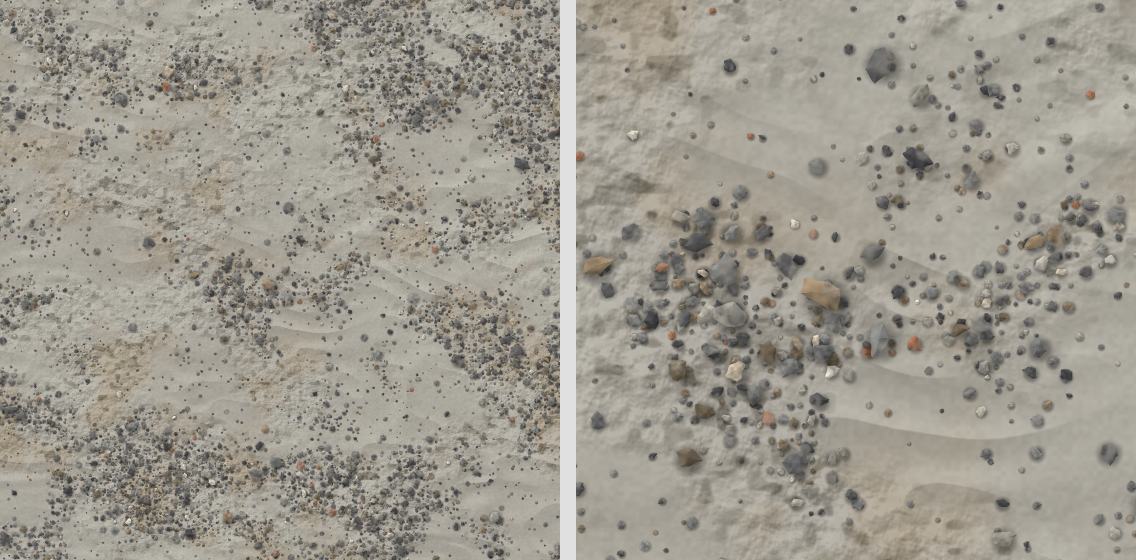
Left: the whole. Right: its middle third, enlarged.
Reproduce this texture procedurally as a Shadertoy shader.

```glsl
// Pale, softly rippled mud strewn with drifts of angular dark gravel.
// The mud is a slope-lit noise height field; the stones are random convex
// polygons on jittered grids of several sizes, kept where a drift mask is high.

#define RIPPLE_FREQ vec2(15.0, 27.0)
#define RIPPLE_RELIEF 0.0016
#define ROUGH_FREQ 85.0
#define DRIFT_FREQ vec2(4.2, 6.0)
#define DRIFT_RANGE vec2(0.45, 0.68)
#define LIGHT_DIR vec2(-0.5, 0.866)
#define MUD_LIGHT vec3(0.705, 0.695, 0.655)
#define MUD_DARK vec3(0.635, 0.617, 0.580)
#define SAND_STAIN vec3(0.635, 0.565, 0.465)
#define SHADOW_DEPTH 0.34

const float TAU = 6.2831853;

float hash(vec2 p) {
    vec3 q = fract(p.xyx * 0.1031);
    q += dot(q, q.yzx + 33.33);
    return fract((q.x + q.y) * q.z);
}

float noise(vec2 p) {
    vec2 i = floor(p), f = fract(p);
    f = f * f * (3.0 - 2.0 * f);
    return mix(mix(hash(i), hash(i + vec2(1, 0)), f.x),
               mix(hash(i + vec2(0, 1)), hash(i + vec2(1, 1)), f.x), f.y);
}

float fbm(vec2 p) {
    float sum = 0.0, amp = 0.533;
    for (int i = 0; i < 4; i++) {
        sum += amp * noise(p);
        p = mat2(1.6, 1.2, -1.2, 1.6) * p + 17.3;
        amp *= 0.5;
    }
    return sum;
}

mat2 rotation(float a) {
    return mat2(cos(a), sin(a), -sin(a), cos(a));
}

// Share of gravel at a place: broad drifts broken into small clumps
float gravelDrift(vec2 p) {
    float field = 0.68 * fbm(p * DRIFT_FREQ + 7.0) + 0.32 * noise(p * 19.0 + 3.0);
    return smoothstep(DRIFT_RANGE.x, DRIFT_RANGE.y, field);
}

// Ripples with sharp crests, plus crumbly relief where the ground is rough
float mudHeight(vec2 p, float rough) {
    vec2 warp = vec2(noise(p * 9.0), noise(p * 9.0 + 40.0)) - 0.5;
    vec2 q = rotation(0.25) * (p + 0.06 * warp) * RIPPLE_FREQ;
    float ripple = 1.0 - abs(2.0 * noise(q) - 1.0);
    return 0.65 * ripple + 0.4 * noise(q * 1.9 + 9.0) + rough * fbm(p * ROUGH_FREQ);
}

vec3 mudColour(vec2 p, float drift) {
    float rough = 0.07 + 0.75 * smoothstep(0.42, 0.68, fbm(p * vec2(6.0, 9.0) + 21.0))
                + 0.55 * drift;
    float step_ = 0.0016;
    float slope = (mudHeight(p + step_ * LIGHT_DIR, rough) - mudHeight(p, rough)) / step_;
    float tone = 0.62 + 0.9 * (fbm(p * 5.0 + 60.0) - 0.5) - 0.3 * drift;
    vec3 col = mix(MUD_DARK, MUD_LIGHT, clamp(tone, 0.0, 1.0));
    // Tan sand gathers around the drifts
    float stain = smoothstep(0.50, 0.78, fbm(p * 11.0 + 80.0)) * (0.25 + 0.75 * min(rough, 1.0));
    col = mix(col, SAND_STAIN, 0.6 * stain);
    col += clamp(-slope * RIPPLE_RELIEF, -0.14, 0.055);
    // Small dark pits and fine grain
    float pits = smoothstep(0.66, 0.86, noise(p * vec2(95.0, 130.0)));
    col -= 0.16 * pits * min(rough, 1.0);
    return col + 0.035 * (noise(p * 330.0) - 0.5);
}

vec3 stoneColour(float kind, float tone) {
    vec3 col = mix(vec3(0.25, 0.25, 0.26), vec3(0.51, 0.51, 0.50), tone);
    if (kind > 0.68) col = mix(vec3(0.38, 0.34, 0.28), vec3(0.57, 0.49, 0.39), tone);
    if (kind > 0.82) col = mix(vec3(0.49, 0.48, 0.44), vec3(0.64, 0.62, 0.58), tone);
    if (kind > 0.95) col = mix(vec3(0.70, 0.64, 0.55), vec3(0.80, 0.79, 0.75), tone);
    if (kind > 0.983) col = vec3(0.60, 0.41, 0.31);
    return col;
}

// One grid of stones; chance is (inside drifts, elsewhere)
void scatterStones(inout vec3 col, vec2 p, float freq, vec2 chance, float seed) {
    vec2 g = p * freq;
    float blur = 0.8 * freq / iResolution.y;
    vec3 mud = col;
    for (int j = -1; j <= 1; j++)
    for (int i = -1; i <= 1; i++) {
        vec2 cell = floor(g) + vec2(i, j), key = cell + seed;
        vec2 centre = cell + 0.5 + 0.7 * (vec2(hash(key + 3.1), hash(key + 8.7)) - 0.5);
        if (hash(key) > mix(chance.y, chance.x, gravelDrift(centre / freq))) continue;

        float radius = mix(0.24, 0.50, hash(key + 5.3));
        mat2 turn = rotation(TAU * hash(key + 11.9));
        vec2 q = turn * (g - centre);
        q.y *= mix(1.0, 1.7, hash(key + 14.2));

        // Convex outline from random half planes; the nearest one is the facet
        float dist = -10.0;
        vec2 facet = vec2(0.0);
        for (int n = 0; n < 6; n++) {
            float fn = float(n), a = TAU * (fn + 0.7 * hash(key + 20.0 + fn)) / 6.0;
            vec2 dir = vec2(cos(a), sin(a));
            float e = dot(q, dir) - radius * mix(0.6, 1.0, hash(key + 30.5 + fn));
            if (e > dist) { dist = e; facet = dir; }
        }
        dist += 0.22 * radius * (noise(g * 5.0 + seed) - 0.5);

        float shade = length(g - centre + 0.22 * radius * LIGHT_DIR);
        col *= 1.0 - SHADOW_DEPTH * (1.0 - smoothstep(0.5 * radius, 1.3 * radius, shade));

        // Bevelled lighting, mottling and a thin film of mud
        float bevel = smoothstep(-0.5 * radius, -0.1 * radius, dist);
        float lit = dot(facet * turn, LIGHT_DIR) * mix(0.35, 1.0, bevel);
        vec3 stone = stoneColour(hash(key + 41.0), hash(key + 47.0));
        stone *= 1.0 + 0.22 * lit + 0.3 * (noise(g * 7.0 + 5.0) - 0.5);
        stone = mix(stone, mud, 0.45 * smoothstep(0.45, 0.85, noise(g * 2.3 + seed)));
        col = mix(col, stone, 1.0 - smoothstep(-blur, blur, dist));
    }
}

void mainImage(out vec4 fragColor, in vec2 fragCoord) {
    vec2 p = fragCoord / iResolution.y;
    vec3 col = mudColour(p, gravelDrift(p));
    scatterStones(col, p, 170.0, vec2(0.38, 0.05), 13.0);
    scatterStones(col, p, 100.0, vec2(0.55, 0.035), 71.0);
    scatterStones(col, p, 62.0, vec2(0.62, 0.015), 137.0);
    scatterStones(col, p, 36.0, vec2(0.10, 0.006), 211.0);
    fragColor = vec4(clamp(col, 0.0, 1.0), 1.0);
}
```
